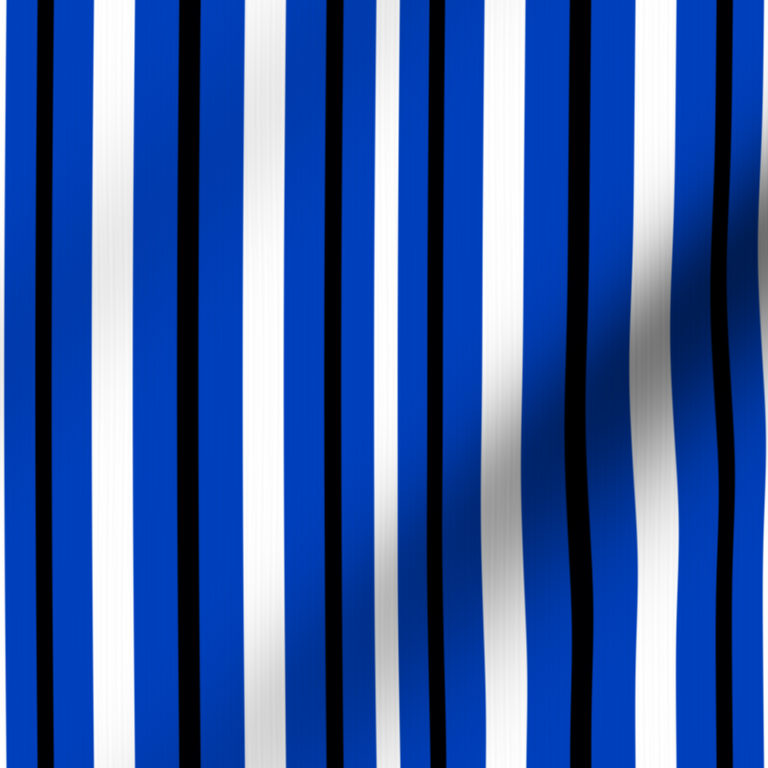
Write a Shadertoy shader that draws this pattern.

```glsl
const vec3 BLUE = vec3(0.0, 0.25, 0.74);
const vec3 BLACK = vec3(0.0, 0.0, 0.008);
const vec3 WHITE = vec3(1.0);

float bell(float x, float width) {
    float t = x / width;
    return exp(-t * t);
}

// Coverage of a band around a centre line, with softened edges
float band(float x, float centre, float halfWidth, float soft) {
    return 1.0 - smoothstep(-soft, soft, abs(x - centre) - halfWidth);
}

// Signed height above the diagonal crease
float creaseHeight(vec2 p) {
    return p.y - 0.55 - 0.97 * (p.x - 0.85);
}

// Sideways shift of the stripes caused by the draped cloth
float drapeShift(vec2 p, float crease) {
    float pull = bell(crease + 0.27, 0.11) - bell(crease, 0.12);
    float strength = 0.0055 * smoothstep(0.4, 0.9, p.x);
    float sway = -0.003 * sin(3.14159 * p.y);
    float bulge = 0.004 * bell(p.x - 0.505, 0.06);
    return strength * pull + sway + bulge;
}

// Mirrored stripe group, repeated across
vec3 stripes(float x, float period, float centre, float soft) {
    float offset = abs(mod(x - centre + 0.5 * period, period) - 0.5 * period);
    float white = max(band(offset, 0.0983, 0.0267, soft),
                      band(offset, 0.5 * period, 0.0153, soft));
    float black = max(band(offset, 0.0, 0.0139, soft),
                      band(offset, 0.1878, 0.0106, soft));
    return mix(mix(BLUE, WHITE, white), BLACK, black);
}

// Deep crease shadow, steeper above than below, plus a faint second fold
float foldLight(vec2 p, float crease) {
    float depth = mix(0.10, 0.56, smoothstep(0.15, 1.0, p.x));
    float width = crease > 0.0 ? 0.125 : 0.18;
    float shadow = depth * bell(crease, width);
    float faintFold = 0.08 * bell(crease - 0.8, 0.14);
    return 1.0 - shadow - faintFold;
}

// Fine vertical threads from layered sines
float weave(vec2 p) {
    return 0.006 * (sin(p.x * 620.0) + sin(p.x * 971.0 + 2.0 * sin(p.y * 9.0)));
}

void mainImage(out vec4 fragColor, in vec2 fragCoord) {
    vec2 p = fragCoord / iResolution.xy;
    float soft = max(0.0017, 0.75 / iResolution.x);
    float crease = creaseHeight(p);

    vec3 colour = stripes(p.x - drapeShift(p, crease), 0.5085, 0.2474, soft);
    colour *= foldLight(p, crease) + weave(p) - 0.006;

    fragColor = vec4(clamp(colour, 0.0, 1.0), 1.0);
}
```
